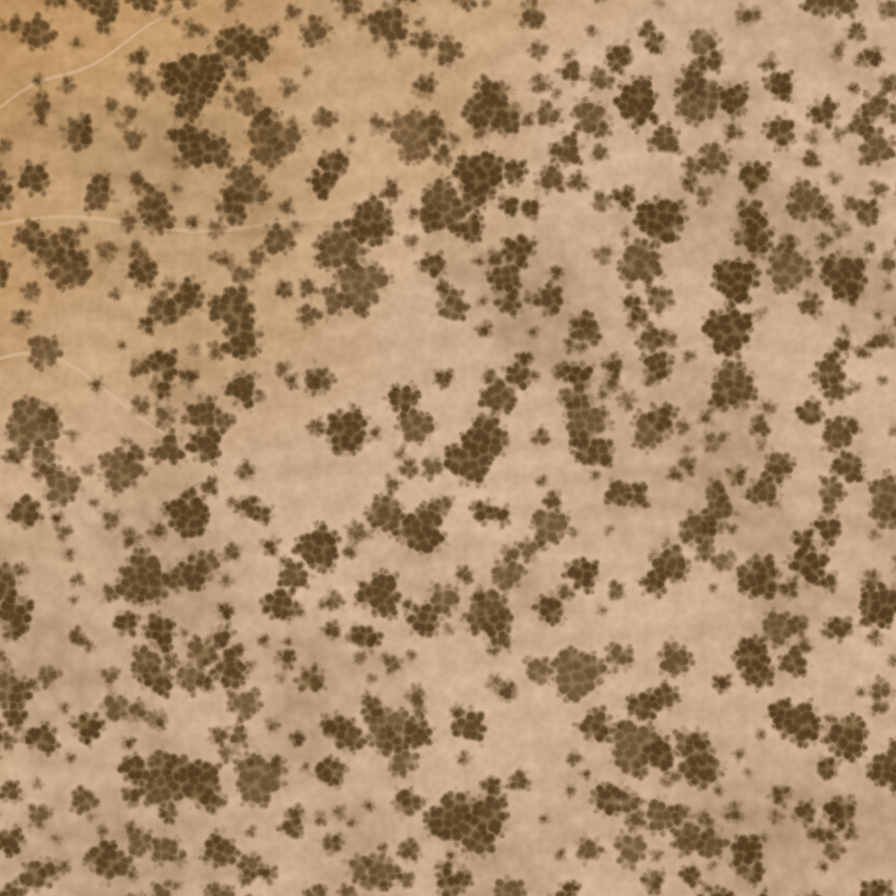
This texture is drawn by a Shadertoy shader. Its source:

```glsl
// Aerial view of dry sand dotted with soft, ragged dark shrubs and faint tracks.
// Three jittered grids scatter large, medium and small crowns; cellular noise
// roughens crowns and soil, and layered sines vary soil tint and shrub density.

vec3 hash3(vec2 cell) {
    vec3 q = fract(cell.xyx * vec3(0.1031, 0.1030, 0.0973));
    q += dot(q, q.yxz + 33.33);
    return fract((q.xxy + q.yzz) * q.zyx);
}

// Distance to the nearest scattered point, about 0 to 1
float cellular(vec2 p) {
    vec2 base = floor(p);
    float nearest = 2.0;
    for (int y = -1; y <= 1; y++)
    for (int x = -1; x <= 1; x++) {
        vec2 cell = base + vec2(x, y);
        nearest = min(nearest, length(cell + hash3(cell + 71.0).xy - p));
    }
    return nearest;
}

// Broad irregular swells, about -1 to 1
float swells(vec2 p) {
    float sum = 0.0, weight = 0.5;
    for (int i = 0; i < 4; i++) {
        sum += weight * sin(p.x + 1.7 * sin(p.y * 0.8 + float(i))) * cos(p.y + 1.3 * sin(p.x * 0.7));
        p = mat2(1.3, 1.1, -1.1, 1.3) * p + 4.1;
        weight *= 0.6;
    }
    return sum;
}

// Coverage by one size class of shrubs
float shrubs(vec2 p, float count, float rMin, float rMax, float share, float rough) {
    vec2 base = floor(p * count);
    float bare = 1.0;
    for (int y = -1; y <= 1; y++)
    for (int x = -1; x <= 1; x++) {
        vec2 cell = base + vec2(x, y);
        vec3 place = hash3(cell + count * 7.0);
        vec3 form = hash3(cell + count * 13.0 + 5.0);
        vec2 center = (cell + 0.03 + 0.94 * place.xy) / count;
        if (place.z > share + 0.25 * swells(center * 9.0 + 2.0)) continue;

        vec2 d = p - center;
        float angle = atan(d.y, d.x);
        float lobes = 1.0 + 0.12 * sin(3.0 * angle + 6.28 * form.y)
                          + 0.07 * sin(7.0 * angle + 6.28 * form.z);
        float radius = mix(rMin, rMax, form.x * form.x) * lobes;
        float edge = length(d) - radius + rough * min(1.0, radius * 60.0);
        float crown = 1.0 - smoothstep(-0.0065, 0.0055, edge);
        bare *= 1.0 - crown * mix(0.72, 1.0, form.y);
    }
    return 1.0 - bare;
}

// Thin pale track along y = height, fading out past reach
float track(vec2 p, float height, float reach) {
    float line = 1.0 - smoothstep(0.0008, 0.0035, abs(p.y - height));
    return line * (1.0 - smoothstep(reach - 0.12, reach, p.x));
}

void mainImage(out vec4 fragColor, in vec2 fragCoord) {
    vec2 p = fragCoord / min(iResolution.x, iResolution.y);
    float fine = cellular(p * 105.0);
    float coarse = cellular(p * 46.0 + 9.0);

    // Sand: ochre at the upper left, pinkish toward the lower right
    float ochre = smoothstep(0.45, 1.3, p.y - p.x + 0.35 + 0.2 * swells(p * 7.0));
    vec3 color = mix(vec3(0.80, 0.68, 0.56), vec3(0.75, 0.59, 0.40), ochre);
    color += 0.035 * swells(p * 13.0 + 3.0) + 0.05 * (0.45 - coarse) + 0.045 * (fine - 0.45);

    // Faint streaks and tracks
    float streak = sin(p.y * 160.0 + 5.0 * sin(p.x * 7.0) + 6.0 * swells(p * 5.0));
    color += 0.012 * streak;
    float tracks = track(p, 0.88 + 0.52 * p.x + 0.006 * sin(p.x * 45.0), 0.26);
    tracks = max(tracks, track(p, 0.75 + 0.008 * sin(p.x * 21.0), 0.42));
    tracks = max(tracks, track(p, 0.60 - 2.3 * p.x * p.x + 0.01 * sin(p.x * 30.0), 0.34));
    color = mix(color, vec3(0.85, 0.73, 0.59), 0.6 * tracks);

    // Dusty undergrowth where shrubs gather
    float scrub = smoothstep(-0.1, 0.8, swells(p * 9.0 + 2.0)) * (0.6 + 0.6 * coarse);
    color = mix(color, vec3(0.50, 0.40, 0.27), 0.32 * scrub);

    // Shrub crowns, large to small
    float rough = 0.009 * (fine - 0.42) + 0.005 * (coarse - 0.45);
    float bare = 1.0 - shrubs(p, 15.0, 0.015, 0.029, 0.57, rough);
    bare *= 1.0 - shrubs(p, 24.0, 0.009, 0.018, 0.48, rough);
    bare *= 1.0 - shrubs(p, 36.0, 0.004, 0.010, 0.28, rough);
    float cover = 1.0 - bare;
    vec3 crown = mix(vec3(0.31, 0.22, 0.11), vec3(0.47, 0.37, 0.23), smoothstep(0.2, 0.9, fine));
    crown += 0.03 * swells(p * 60.0);
    color = mix(color, crown, 0.95 * cover);

    fragColor = vec4(clamp(color, 0.0, 1.0), 1.0);
}
```
